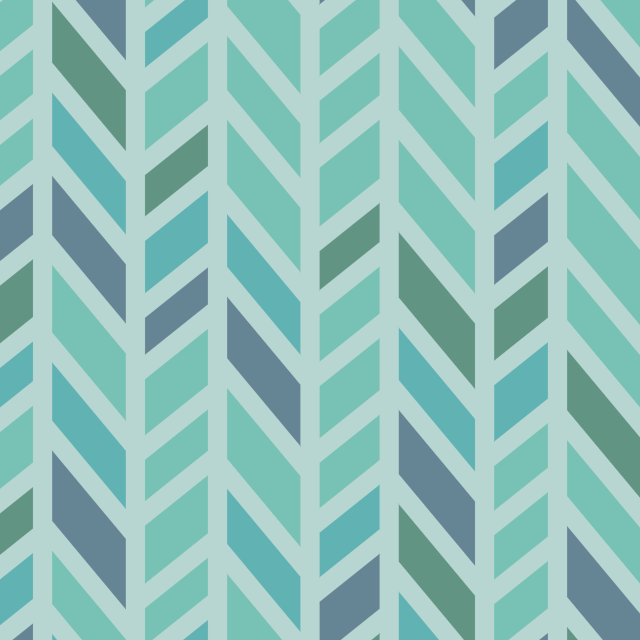
Give the GLSL for this pattern, as a WebGL 1 fragment shader.

```glsl
precision highp float;
// Uneven herringbone: eight columns of slanted bars, alternately falling and rising, on pale grout.

uniform vec2 u_resolution;

#define GAP 0.030            // grout width, the same in every direction
#define FALL_SLOPE 1.20      // drop per unit of width in falling columns
#define RISE_SLOPE 0.80      // climb per unit of width in rising columns
#define FALL_PITCH 0.142     // mean bar spacing in falling columns
#define RISE_PITCH 0.1135    // mean bar spacing in rising columns
#define JITTER 0.24          // variation of bar ends, in pitches
#define ACCENT_SHARE 0.48    // part of the bars that leave the mint colour
#define GROUT vec3(0.72, 0.84, 0.82)
#define MINT  vec3(0.47, 0.76, 0.71)
#define TEAL  vec3(0.38, 0.70, 0.70)
#define SLATE vec3(0.40, 0.52, 0.58)
#define GREEN vec3(0.38, 0.58, 0.51)

float hash(vec2 p) {
  return fract(sin(dot(p, vec2(127.1, 311.7))) * 43758.5453);
}

// Centre line of the grout at the left of a column.
float divider(float column) {
  float pair = floor((column - 1.0) * 0.5);
  float falling = 0.0665 + pair * (0.276 - 0.0026 * pair);
  float rising = 0.2116 + 0.2728 * pair;
  return mod(column, 2.0) > 0.5 ? falling : rising;
}

// Height of the joint above a bar, in pitches.
float joint(float column, float bar) {
  return bar + JITTER * (hash(vec2(column, bar) + 3.7) - 0.5);
}

vec3 barColour(float column, float bar) {
  if (hash(vec2(bar, column) + 17.3) > ACCENT_SHARE) return MINT;
  float accent = mod(bar + column, 3.0);
  return accent < 0.5 ? SLATE : (accent < 1.5 ? GREEN : TEAL);
}

void main() {
  vec2 p = gl_FragCoord.xy / u_resolution;
  float pixel = 1.0 / min(u_resolution.x, u_resolution.y);

  // Find the column and the distance to its sides.
  float column = 0.0;
  for (int i = 1; i < 9; i++) {
    if (p.x > divider(float(i))) column = float(i);
  }
  float left = divider(column);
  float sideDistance = min(p.x - left, divider(column + 1.0) - p.x);

  // Shear the column so that its joints become level; depth runs downward.
  bool falls = mod(column, 2.0) > 0.5;
  float slope = falls ? FALL_SLOPE : -RISE_SLOPE;
  float pitch = falls ? FALL_PITCH : RISE_PITCH;
  float phase = falls ? 0.1375 * (column - 1.0) - 0.155 : 0.17;
  float depth = 1.0 - p.y - slope * (p.x - left - 0.5 * GAP);
  float t = depth / pitch - phase;

  // Nearest jittered joint, and the bar lying between two joints.
  float cell = floor(t);
  float bar = cell - 2.0;
  float nearest = 2.0;
  for (int j = -1; j <= 1; j++) {
    float offset = t - joint(column, cell + float(j));
    nearest = min(nearest, abs(offset));
    bar += step(0.0, offset);
  }
  float jointDistance = nearest * pitch / sqrt(1.0 + slope * slope);

  // Lay the bar over the grout.
  float inside = min(sideDistance, jointDistance) - 0.5 * GAP;
  float cover = smoothstep(-0.7 * pixel, 0.7 * pixel, inside);
  gl_FragColor = vec4(mix(GROUT, barColour(column, bar), cover), 1.0);
}
```
